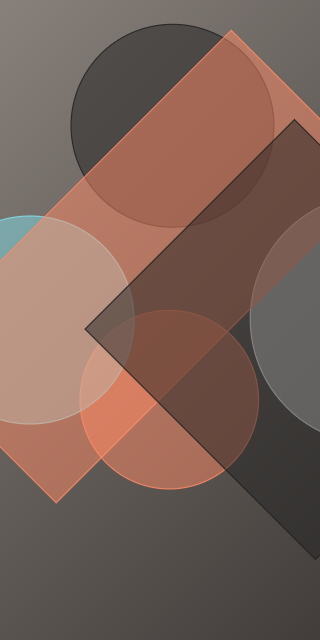
Give the GLSL for this background, as a WebGL 2 fragment shader.

```glsl
#version 300 es
precision highp float;

uniform vec2 u_resolution;
out vec4 outColor;

#define FILL_ALPHA 0.5
#define STROKE_ALPHA 0.85
#define STROKE_WIDTH 0.0036
#define STONE_LIGHT vec3(0.530, 0.502, 0.482)
#define STONE_DARK vec3(0.258, 0.240, 0.228)
#define CHARCOAL vec3(0.129, 0.129, 0.129)
#define CORAL vec3(1.000, 0.541, 0.396)
#define AQUA vec3(0.510, 0.870, 0.910)
#define PEARL vec3(0.970, 0.970, 0.965)

float circle(vec2 p, vec2 center, float radius) {
    return length(p - center) - radius;
}

// Rectangle turned by 45 degrees, with sharp mitred corners
float diagonalBox(vec2 p, vec2 center, vec2 halfSize) {
    vec2 d = p - center;
    vec2 q = abs(vec2(d.x - d.y, d.x + d.y)) * inversesqrt(2.0) - halfSize;
    return max(q.x, q.y);
}

// Translucent fill with a thin outline of the same colour
vec3 layer(vec3 base, float dist, vec3 tint, float pixel) {
    float fill = clamp(0.5 - dist / pixel, 0.0, 1.0);
    float stroke = clamp(0.5 + (0.5 * STROKE_WIDTH - abs(dist)) / pixel, 0.0, 1.0);
    base = mix(base, tint, fill * FILL_ALPHA);
    return mix(base, tint, stroke * STROKE_ALPHA);
}

void main() {
    // Canvas units: width 1, height 2
    float pixel = 2.0 / u_resolution.y;
    vec2 p = (gl_FragCoord.xy - 0.5 * u_resolution) * pixel + vec2(0.5, 1.0);

    // Diagonal backdrop, light at the upper left
    float slope = clamp((p.x + 2.0 - p.y) / 3.0, 0.0, 1.0);
    vec3 color = mix(STONE_LIGHT, STONE_DARK, slope);

    // Discs, back to front
    color = layer(color, circle(p, vec2(0.539, 1.607), 0.317), CHARCOAL, pixel);
    color = layer(color, circle(p, vec2(0.529, 0.751), 0.279), CORAL, pixel);
    color = layer(color, circle(p, vec2(0.094, 1.000), 0.325), AQUA, pixel);
    color = layer(color, circle(p, vec2(1.173, 1.003), 0.391), PEARL, pixel);

    // Tilted panels on top
    color = layer(color, diagonalBox(p, vec2(0.449, 1.167), vec2(0.3287, 0.7154)), CORAL, pixel);
    color = layer(color, diagonalBox(p, vec2(0.953, 0.939), vec2(0.5090, 0.4627)), CHARCOAL, pixel);

    outColor = vec4(color, 1.0);
}
```
